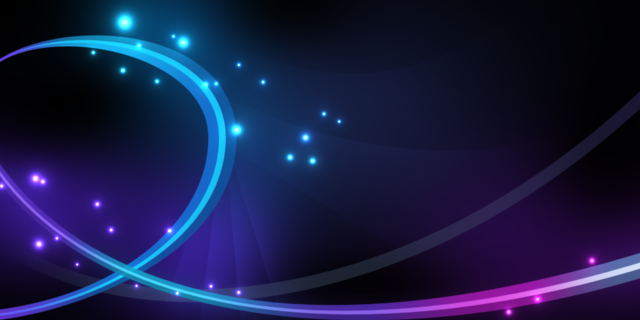
Give the GLSL for this background, as a Shadertoy shader.

```glsl
const vec3 NIGHT = vec3(0.006, 0.006, 0.018);
const vec3 NAVY = vec3(0.065, 0.09, 0.19);
const vec3 TEAL = vec3(0.0, 0.22, 0.36);
const vec3 INDIGO = vec3(0.17, 0.07, 0.45);
const vec3 PLUM = vec3(0.13, 0.02, 0.22);
const vec3 VIOLET = vec3(0.40, 0.22, 0.88);
const vec3 AZURE = vec3(0.08, 0.42, 0.80);
const vec3 CYAN = vec3(0.10, 0.80, 0.98);
const vec3 MAGENTA = vec3(0.80, 0.12, 0.85);
const vec3 ICE = vec3(0.45, 0.60, 0.88);
const vec3 SLATE = vec3(0.30, 0.38, 0.48);
const int CURVE_STEPS = 40;
const int CYAN_SPARKS = 14;
const int VIOLET_SPARKS = 11;
const int PINK_SPARKS = 3;
const float SPARK_SIZE = 0.008;

vec2 hash2(float n) {
    vec3 h = fract(vec3(n) * vec3(0.1031, 0.1030, 0.0973));
    h += dot(h, h.yzx + 33.33);
    return fract((h.xx + h.yz) * h.zy);
}

float glow(vec2 p, vec2 center, vec2 radius) {
    vec2 q = (p - center) / radius;
    return exp(-dot(q, q));
}

// Signed distance to a cubic Bezier, and the position along it
vec2 curve(vec2 p, vec2 a, vec2 b, vec2 c, vec2 d) {
    vec2 best = vec2(9.0, 0.0), start = a;
    for (int i = 1; i <= CURVE_STEPS; i++) {
        float t = float(i) / float(CURVE_STEPS), s = 1.0 - t;
        vec2 end = s*s*s*a + 3.0*s*s*t*b + 3.0*s*t*t*c + t*t*t*d;
        vec2 e = end - start, q = p - start;
        float h = clamp(dot(q, e) / dot(e, e), 0.0, 1.0);
        float dist = length(q - e * h);
        float side = e.x * q.y < e.y * q.x ? -1.0 : 1.0;
        if (dist < abs(best.x)) best = vec2(dist * side, (float(i) - 1.0 + h) / float(CURVE_STEPS));
        start = end;
    }
    return best;
}

float band(float d, float halfWidth, float aa) {
    return 1.0 - smoothstep(-aa, aa, abs(d) - halfWidth);
}

// Faint sheet of light hanging below an edge
float veil(float d, float depth, float aa) {
    return smoothstep(-aa, aa, d) * exp(-max(d, 0.0) / depth);
}

vec3 spark(vec2 p, vec2 center, float r, vec3 tint) {
    float d = length(p - center) / r;
    return tint * (exp(-d * d) + 0.45 * exp(-0.6 * d)) + 0.7 * exp(-4.0 * d * d);
}

vec3 backdrop(vec2 p, float aa) {
    vec3 col = NIGHT;
    col += TEAL * glow(p, vec2(0.52, 0.86), vec2(0.24, 0.26));
    col += NAVY * glow(p, vec2(1.05, 0.66), vec2(0.52, 0.38));
    col += TEAL * 0.45 * glow(p, vec2(0.78, 0.54), vec2(0.20, 0.26));
    col += INDIGO * glow(p, vec2(0.10, 0.36), vec2(0.34, 0.20));
    col += INDIGO * glow(p, vec2(0.62, 0.20), vec2(0.25, 0.24));
    col += PLUM * glow(p, vec2(1.62, 0.24), vec2(0.38, 0.28));
    col += PLUM * glow(p, vec2(2.02, 0.20), vec2(0.20, 0.18));

    // Curved veils and a fan of facets
    float x = p.x;
    float sheets = veil(0.77 + 0.7 * (x - 1.1) * (x - 1.1) - p.y, 0.25, aa)
                 + veil(0.53 + 0.35 * (x - 1.4) * (x - 1.4) - p.y, 0.18, aa)
                 + veil(p.y - 0.5 + 0.6 * (x - 0.78), 0.2, aa);
    col += NAVY * 0.22 * sheets * glow(p, vec2(1.15, 0.58), vec2(0.42, 0.32));
    float drop = max(0.58 - p.y, 0.02);
    for (int i = 0; i < 4; i++) {
        float edge = (x - 0.70) - (float(i) * 0.22 - 0.35) * drop;
        col += vec3(0.03, 0.035, 0.08) * veil(edge, 0.10, aa) * glow(p, vec2(0.74, 0.2), vec2(0.22));
    }

    // Dark hollows
    col *= 1.0 - 0.97 * glow(p, vec2(0.20, 0.68), vec2(0.26, 0.15));
    col *= 1.0 - 0.95 * glow(p, vec2(0.0, 1.0), vec2(0.20, 0.16));
    col *= 1.0 - 0.85 * glow(p, vec2(0.92, 1.0), vec2(0.22, 0.14));
    col *= 1.0 - 0.90 * glow(p, vec2(1.90, 0.55), vec2(0.18, 0.24));
    col *= 1.0 - 0.85 * glow(p, vec2(1.15, 0.10), vec2(0.25, 0.10));
    return col;
}

vec3 ribbons(vec3 col, vec2 p, float aa) {
    // Pale sweep
    vec2 sweep = curve(p, vec2(0.0, 0.245), vec2(0.39, -0.04), vec2(1.276, -0.02), vec2(2.05, 0.735));
    float fade = 0.42 * smoothstep(0.0, 0.35, sweep.y) * (1.0 - 0.35 * sweep.y);
    col = mix(col, mix(SLATE, VIOLET, 0.5 * smoothstep(0.75, 1.0, sweep.y)), fade * band(sweep.x, 0.020, aa));

    // Loop made of two joined arcs
    vec2 upper = curve(p, vec2(-0.03, 0.79), vec2(0.156, 0.945), vec2(0.695, 0.88), vec2(0.695, 0.57));
    vec2 lower = curve(p, vec2(0.695, 0.57), vec2(0.695, 0.271), vec2(0.339, 0.05), vec2(-0.04, 0.012));
    bool isUpper = abs(upper.x) < abs(lower.x);
    vec2 ring = isUpper ? upper : lower;
    float t = 0.5 * ring.y + (isUpper ? 0.0 : 0.5);
    float width = isUpper ? mix(0.004, 0.044, smoothstep(0.0, 0.9, ring.y)) : mix(0.044, 0.016, smoothstep(0.0, 0.8, ring.y));
    float ends = smoothstep(0.16, 0.03, t) + smoothstep(0.82, 0.98, t);
    vec3 body = mix(AZURE, CYAN, 0.75 * glow(vec2(t, 0.0), vec2(0.22, 0.0), vec2(0.14)));
    body = mix(body * (ring.x > 0.0 ? 0.78 : 1.05), VIOLET, ends);
    col = mix(col, body, 0.88 * band(ring.x, width, aa));
    col = mix(col, mix(CYAN, VIOLET * 1.15, ends * 0.8), 0.9 * band(ring.x, width * 0.24, aa));

    // Long ribbon along the bottom
    vec2 trail = curve(p, vec2(-0.03, 0.50), vec2(0.273, 0.036), vec2(1.042, -0.13), vec2(2.05, 0.185));
    t = trail.y;
    width = mix(0.018, 0.038, smoothstep(0.45, 1.0, t));
    vec3 tint = mix(VIOLET, CYAN, smoothstep(0.18, 0.33, t));
    tint = mix(tint, VIOLET, smoothstep(0.42, 0.64, t));
    tint = mix(tint, MAGENTA, smoothstep(0.66, 0.82, t));
    tint = mix(tint, ICE, smoothstep(0.86, 0.97, t));
    col += tint * 0.14 * exp(-abs(trail.x) / 0.035);
    col = mix(col, tint * (trail.x > 0.0 ? 0.82 : 0.68), 0.85 * band(trail.x, width, aa));
    return mix(col, mix(tint, vec3(1.0), 0.2 + 0.5 * smoothstep(0.8, 1.0, t)), band(trail.x, width * 0.24, aa));
}

vec3 sparks(vec2 p) {
    // Large lights
    vec3 light = spark(p, vec2(0.39, 0.93), 0.026, CYAN) + spark(p, vec2(0.573, 0.867), 0.017, CYAN);
    light += spark(p, vec2(0.74, 0.594), 0.016, CYAN) + spark(p, vec2(0.955, 0.57), 0.014, AZURE);
    light += spark(p, vec2(0.111, 0.442), 0.017, VIOLET) + spark(p, vec2(0.122, 0.237), 0.016, VIOLET);

    // Scattered dust
    for (int i = 0; i < CYAN_SPARKS; i++) {
        vec2 r = hash2(float(i) + 3.0);
        vec2 c = mix(vec2(0.22, 0.98), vec2(1.12, 0.50), (float(i) + r.x) / float(CYAN_SPARKS));
        light += spark(p, c + vec2(0.0, 0.24 * (r.y - 0.5)), SPARK_SIZE * (0.7 + 0.6 * r.x), mix(CYAN, AZURE, r.y));
    }
    for (int i = 0; i < VIOLET_SPARKS; i++) {
        vec2 r = hash2(float(i) + 41.0);
        float x = 0.76 * (float(i) + r.x) / float(VIOLET_SPARKS);
        light += spark(p, vec2(x, 0.36 - 0.33 * x + 0.24 * (r.y - 0.5)), SPARK_SIZE * (0.7 + 0.6 * r.y), VIOLET);
    }
    for (int i = 0; i < PINK_SPARKS; i++) {
        float k = float(i);
        light += spark(p, vec2(1.59 + 0.05 * k + 0.04 * k * k, 0.025 + 0.04 * k * k), SPARK_SIZE * 1.2, MAGENTA);
    }
    return light;
}

void mainImage(out vec4 fragColor, in vec2 fragCoord) {
    vec2 p = fragCoord / iResolution.y;
    p.x *= 2.0 * iResolution.y / iResolution.x;
    float aa = 1.0 / iResolution.y;
    vec3 col = ribbons(backdrop(p, aa), p, aa) + sparks(p);
    fragColor = vec4(clamp(col, 0.0, 1.0), 1.0);
}
```
